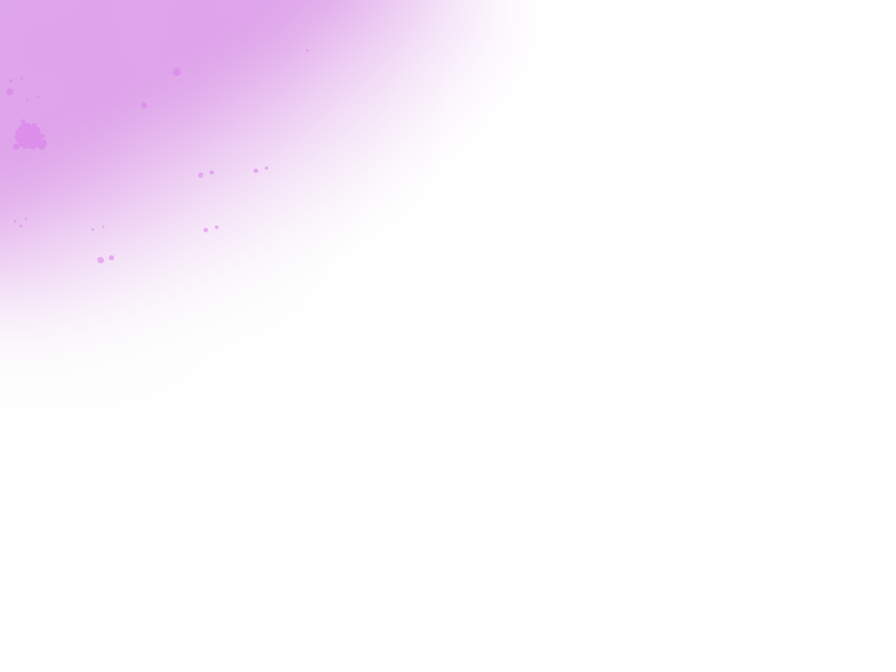
Give the GLSL for this background, as a Shadertoy shader.

```glsl
// A lavender watercolour wash bleeds from the upper left corner into white paper.
// A bent-ellipse falloff shapes the wash, noise wobbles two faint tide lines,
// and hashed loops scatter ragged pigment specks around one larger blot.

const vec3 PAPER = vec3(1.0);
const vec3 LAVENDER = vec3(0.872, 0.64, 0.915);
const vec3 ORCHID = vec3(0.86, 0.50, 0.93);
const vec3 ROSE = vec3(0.94, 0.58, 0.76);
const vec2 WASH_SIZE = vec2(0.634, 0.408);
const vec2 BLOT_CENTER = vec2(0.043, 0.203);
const int SPECK_COUNT = 13;
const int SATELLITE_COUNT = 4;

float hash(vec2 p) {
    return fract(sin(dot(p, vec2(127.1, 311.7))) * 43758.5453);
}

float noise(vec2 p) {
    vec2 cell = floor(p);
    vec2 f = fract(p);
    f = f * f * (3.0 - 2.0 * f);
    float low = mix(hash(cell), hash(cell + vec2(1, 0)), f.x);
    float high = mix(hash(cell + vec2(0, 1)), hash(cell + vec2(1, 1)), f.x);
    return mix(low, high, f.y);
}

// Wash strength, with a crisper fade along the two paper edges
float washAmount(vec2 q) {
    const float bend = 1.35;
    vec2 s = pow(max(q, 0.0) / WASH_SIZE, vec2(bend));
    float r = pow(s.x + s.y, 1.0 / bend);
    float crispness = 1.0 + 0.6 * exp(-q.y / 0.1) + 0.25 * exp(-q.x / 0.1);
    r = 1.0 + (r - 1.0) * crispness;
    return 1.0 - smoothstep(0.35, 1.5, r);
}

// Barely tinted shelf left behind by drying water
float tideLine(vec2 q, float radius, float wobble) {
    float r = length(q) + wobble * (noise(q * 9.0) - 0.5);
    return 1.0 - smoothstep(radius - 0.012, radius + 0.012, r);
}

// Round stain with a ragged rim and grainy inside
float stain(vec2 q, vec2 center, float radius, float aa) {
    float rim = radius * (0.85 + 0.3 * noise(q * 260.0));
    float cover = 1.0 - smoothstep(-aa, aa, length(q - center) - rim);
    return cover * (0.75 + 0.25 * noise(q * 420.0));
}

// Main blot with smaller drops hugging its rim
float blotCluster(vec2 q, vec2 center, float aa) {
    float cover = stain(q, center, 0.0195, aa);
    for (int i = 0; i < SATELLITE_COUNT; i++) {
        float k = float(i);
        float angle = 0.55 + 1.9 * k;
        float reach = 0.020 + 0.005 * hash(vec2(k, 4.0));
        vec2 drop = center + reach * vec2(cos(angle), sin(angle));
        cover = max(cover, stain(q, drop, 0.008 / (1.0 + 0.7 * k), aa));
    }
    return cover;
}

// Fine specks, some in pairs, fanned out around the corner
vec3 addSpecks(vec3 color, vec2 q, float aa) {
    for (int i = 0; i < SPECK_COUNT; i++) {
        float k = float(i);
        float angle = 1.57 * hash(vec2(k, 1.3));
        float reach = mix(0.12, 0.52, hash(vec2(k, 2.7)));
        float radius = mix(0.002, 0.006, pow(hash(vec2(k, 5.1)), 2.0));
        vec2 center = reach * vec2(cos(angle), sin(angle));
        float cover = stain(q, center, radius, aa);
        float paired = step(0.6, hash(vec2(k, 8.2)));
        vec2 twin = center + vec2(0.016, -0.004);
        cover = max(cover, paired * stain(q, twin, radius * 0.8, aa));
        vec3 pigment = mix(ORCHID, ROSE, smoothstep(0.5, 0.75, center.y));
        color = mix(color, pigment, 0.65 * cover);
    }
    return color;
}

void mainImage(out vec4 fragColor, in vec2 fragCoord) {
    // Height units, measured rightward and downward from the upper left
    vec2 q = vec2(fragCoord.x, iResolution.y - fragCoord.y) / iResolution.y;
    float aa = 0.75 / iResolution.y;

    // Wash with a soft mottle
    float wash = washAmount(q);
    float mottle = 0.035 * (noise(q * 14.0) - 0.5);
    vec3 color = mix(PAPER, LAVENDER, wash * (1.0 + mottle));

    // Faint tide lines
    float tide = tideLine(q, 0.70, 0.07) + tideLine(q, 0.61, 0.05);
    color -= 0.004 * tide * (1.0 - wash);

    // Pigment
    color = addSpecks(color, q, aa);
    color = mix(color, ORCHID, 0.7 * blotCluster(q, BLOT_CENTER, aa));

    fragColor = vec4(clamp(color, 0.0, 1.0), 1.0);
}
```
